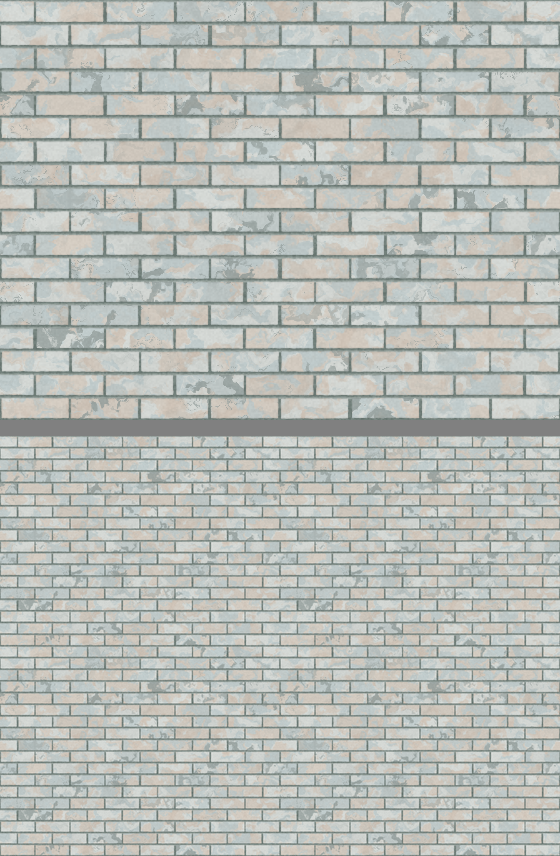
Top: one tile. Bottom: repeated 2 by 2.
Reproduce this texture procedurally as a Shadertoy shader.

```glsl
const vec2 BRICKS = vec2(8.0, 18.0);   // repeats across and down
const float BRICK_ASPECT = 3.0;        // cell width in row heights
const vec2 JOINT = vec2(0.055, 0.068); // half joint width in row heights
const vec2 FREE = vec2(512.0);         // period for noise inside one brick

const vec3 CREAM = vec3(0.815, 0.785, 0.745);
const vec3 PEACH = vec3(0.79, 0.74, 0.69);
const vec3 PALE = vec3(0.82, 0.84, 0.83);
const vec3 BLUE_GREY = vec3(0.725, 0.775, 0.78);
const vec3 STAIN = vec3(0.58, 0.62, 0.61);
const vec3 MORTAR_LIT = vec3(0.60, 0.645, 0.625);
const vec3 MORTAR_SHADE = vec3(0.43, 0.485, 0.465);

float hash(vec2 p) {
    vec3 q = fract(p.xyx * vec3(0.1031, 0.1030, 0.0973));
    q += dot(q, q.yzx + 33.33);
    return fract((q.x + q.y) * q.z);
}

// Value noise that wraps after a whole number of cells
float noise(vec2 p, vec2 period) {
    vec2 i = floor(p), f = fract(p);
    f = f * f * (3.0 - 2.0 * f);
    vec2 a = mod(i, period), b = mod(i + 1.0, period);
    return mix(mix(hash(a), hash(vec2(b.x, a.y)), f.x),
               mix(hash(vec2(a.x, b.y)), hash(b), f.x), f.y);
}

float fbm(vec2 p, vec2 period) {
    float sum = 0.0, weight = 0.5;
    for (int i = 0; i < 4; i++) {
        sum += weight * noise(p, period);
        p *= 2.0;
        period *= 2.0;
        weight *= 0.5;
    }
    return sum / 0.9375;
}

float roundedBox(vec2 p, vec2 halfSize, float radius) {
    vec2 d = abs(p) - halfSize + radius;
    return length(max(d, 0.0)) + min(max(d.x, d.y), 0.0) - radius;
}

// Clouded clay: cream and pale patches, flowing stains and thin cracks
vec3 brickColour(vec2 p, vec2 id) {
    float tone = hash(id + 11.0), wear = hash(id + 47.0);
    vec2 q = p + 4.0 + floor(400.0 * vec2(hash(id + 3.0), hash(id + 29.0)));
    vec2 warp = vec2(fbm(q * 1.5, FREE), fbm(q * 1.5 + 70.0, FREE)) - 0.5;
    vec2 flow = q + warp * 1.6;

    vec3 colour = mix(CREAM, PEACH, 0.7 * smoothstep(0.5, 0.72, fbm(q * 1.7 + 20.0, FREE)));
    float cloud = fbm(flow * vec2(1.1, 1.5), FREE) + 0.32 * (tone - 0.5);
    colour = mix(colour, PALE, 0.9 * smoothstep(0.43, 0.6, cloud));
    float blue = fbm(flow * vec2(1.3, 1.8) + 40.0, FREE) + 0.2 * (wear - 0.5);
    colour = mix(colour, BLUE_GREY, 0.8 * smoothstep(0.49, 0.62, blue));

    float stain = fbm(flow * vec2(1.4, 2.0) + 90.0, FREE);
    float stained = mix(0.12, 0.85, smoothstep(0.65, 0.95, wear));
    colour = mix(colour, STAIN, stained * smoothstep(0.56, 0.66, stain));

    float vein = abs(fbm(flow * vec2(0.8, 1.6) + 130.0, FREE) - 0.5);
    float broken = smoothstep(0.48, 0.64, noise(q * 1.6 + 60.0, FREE));
    float crack = (1.0 - smoothstep(0.004, 0.022, vein)) * broken;
    colour = mix(colour, STAIN, 0.65 * crack * smoothstep(0.3, 0.8, hash(id + 83.0)));
    return colour * (0.985 + 0.035 * hash(id + 61.0));
}

// Joints are shaded under each course and lighter above the next one
vec3 mortarColour(float height, float grain) {
    float shade = smoothstep(-0.07, 0.045, height);
    shade = max(shade, 0.8 * smoothstep(0.07, 0.14, abs(height)));
    return mix(MORTAR_LIT, MORTAR_SHADE, shade) + 0.09 * (grain - 0.5);
}

void mainImage(out vec4 fragColor, in vec2 fragCoord) {
    vec2 uv = fragCoord / iResolution.xy;
    float pixel = BRICKS.y / iResolution.y;

    // Running bond: every other row moves by half a brick
    vec2 grid = uv * BRICKS;
    float row = floor(grid.y);
    grid.x += 0.5 * mod(row, 2.0);
    vec2 id = mod(floor(grid), BRICKS);
    vec2 p = (fract(grid) - 0.5) * vec2(BRICK_ASPECT, 1.0);

    // Slightly uneven placing, size and edges
    vec2 shift = (vec2(hash(id + 5.0), hash(id + 17.0)) - 0.5) * vec2(0.05, 0.025);
    vec2 roughPeriod = BRICKS * vec2(15.0, 5.0);
    float rough = fbm(uv * roughPeriod, roughPeriod) - 0.5;
    float edge = roundedBox(p - shift, vec2(0.5 * BRICK_ASPECT, 0.5) - JOINT, 0.05);
    edge += 0.045 * rough;

    vec2 grainPeriod = BRICKS * vec2(42.0, 14.0);
    float grain = noise(uv * grainPeriod, grainPeriod);
    float jointHeight = fract(uv.y * BRICKS.y + 0.5) - 0.5;

    vec3 brick = brickColour(p, id) + 0.035 * (grain - 0.5);
    brick *= mix(0.93, 1.0, smoothstep(0.0, 0.07, -edge));
    vec3 mortar = mortarColour(jointHeight, grain);
    float soft = max(0.6 * pixel, 0.022);
    fragColor = vec4(mix(brick, mortar, smoothstep(-soft, soft, edge)), 1.0);
}
```
